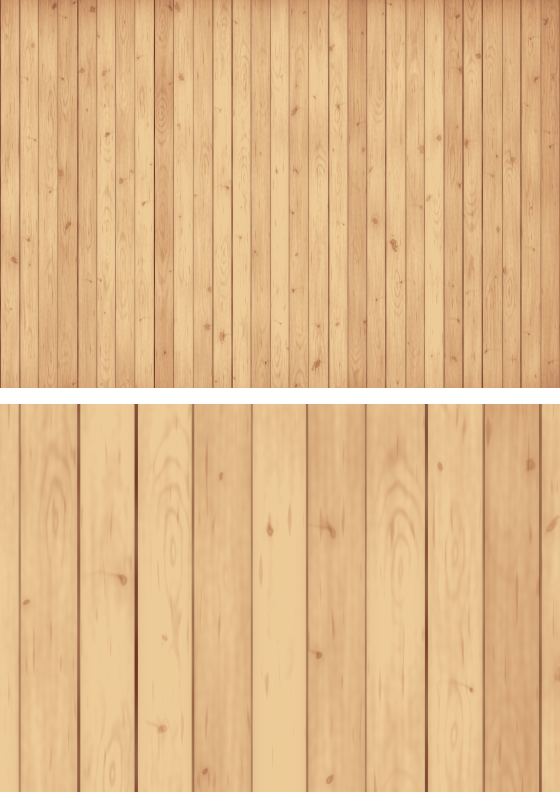
Top: the whole. Bottom: its middle third, enlarged.
Reproduce this texture procedurally as a WebGL 1 fragment shader.

```glsl
precision highp float;
// Wall of 29 upright pine planks with fine grain, small knots, thin seams and browned edges.

uniform vec2 u_resolution;

const float PLANKS = 29.0;
const float KNOT_SPACING = 2.2;
const vec3 PALE_PINE = vec3(0.92, 0.78, 0.58);
const vec3 TAN_PINE = vec3(0.82, 0.62, 0.44);
const vec3 BROWN_PINE = vec3(0.64, 0.41, 0.29);
const vec3 SEAM_BROWN = vec3(0.44, 0.22, 0.14);

float hash(vec2 p) {
  vec3 q = fract(p.xyx * vec3(0.1031, 0.1030, 0.0973));
  q += dot(q, q.yzx + 33.33);
  return fract((q.x + q.y) * q.z);
}

float cornerSlope(vec2 cell, vec2 offset) {
  float angle = 6.2832 * hash(cell);
  return dot(vec2(cos(angle), sin(angle)), offset);
}

// Gradient noise, roughly -0.7 to 0.7
float noise(vec2 p) {
  vec2 i = floor(p), f = fract(p);
  vec2 s = f * f * f * (f * (f * 6.0 - 15.0) + 10.0);
  vec2 e = vec2(0.0, 1.0);
  return mix(
    mix(cornerSlope(i, f), cornerSlope(i + e.yx, f - e.yx), s.x),
    mix(cornerSlope(i + e.xy, f - e.xy), cornerSlope(i + e.yy, f - e.yy), s.x),
    s.y);
}

// Sideways shift of each seam, in plank widths
float seamShift(float seam) {
  return 0.07 * (hash(vec2(seam, 91.0)) - 0.5);
}

// x: darkness of knots and their feathered scars, y: bulge they give to the grain
vec2 knots(vec2 p, float plank, float pixel) {
  vec2 result = vec2(0.0);
  float home = floor(p.y / KNOT_SPACING);
  vec2 ragged = vec2(noise(p * 6.0 + plank * 3.1), noise(p * 6.0 + plank * 5.3 + 50.0));
  for (int n = -1; n <= 1; n++) {
    vec2 id = vec2(plank, home + float(n) + 40.0);
    float present = step(hash(id + 3.7), 0.55);
    vec2 center = vec2(0.1 + 0.8 * hash(id + 11.3),
                       (home + float(n) + hash(id + 23.9)) * KNOT_SPACING);
    vec2 q = p - center;
    float size = mix(0.03, 0.15, pow(hash(id + 37.1), 3.0));
    float tilt = 1.2 * (hash(id + 43.3) - 0.5);
    vec2 k = vec2(q.x + tilt * q.y, q.y * mix(0.45, 1.0, hash(id + 47.9))) + size * ragged;
    float r = length(k) / size;
    float soft = 0.3 + 0.6 * pixel / size;
    float core = 1.0 - smoothstep(1.0 - soft, 1.0 + soft, r);
    float rim = exp(-7.0 * (r - 0.85) * (r - 0.85));
    float halo = exp(-dot(q, q * vec2(1.0, 0.35)) / (size * size * 5.0));
    // Faint scar sweeping to one side of some knots
    float side = hash(id + 51.7) < 0.5 ? -1.0 : 1.0;
    float reach = q.x * side;
    float scar = abs(q.y - 0.7 * reach + 0.9 * reach * reach + 0.05 * ragged.x);
    float feather = (1.0 - smoothstep(0.0, 0.05 + pixel, scar)) * step(0.0, reach)
                  * exp(-3.0 * abs(reach)) * step(0.55, hash(id + 67.3));
    float depth = mix(0.5, 1.0, hash(id + 71.9));
    result += present * vec2(depth * (0.34 * core + 0.18 * rim) + 0.14 * halo
                             + 0.22 * feather, halo);
  }
  return result;
}

// Annual rings cut lengthwise: long nested arches along the plank's heart
float rings(vec2 p, float plank, float bulge) {
  float seed = plank * 7.31;
  float heart = 0.35 + 0.3 * hash(vec2(plank, 5.0));
  float across = p.x - heart + 0.10 * noise(vec2(seed, p.y * 0.6));
  float depth = 1.3 * noise(vec2(seed + 40.0, p.y * 0.19));
  float phase = 8.0 * length(vec2(across, depth)) + 0.8 * bulge
              + 0.3 * noise(vec2(p.x * 5.0 + seed, p.y * 2.0));
  float line = pow(0.5 + 0.5 * sin(6.2832 * phase), 3.0);
  float patches = smoothstep(-0.25, 0.45, noise(vec2(seed + 80.0, p.y * 0.3)));
  return line * patches * exp(-9.0 * across * across);
}

// Fine fibres and narrow dark checks, stretched along the plank
float fibres(vec2 p, float plank) {
  vec2 q = p + vec2(plank * 5.17, plank * 13.7);
  return 0.14 * noise(q * vec2(3.0, 0.3)) + 0.12 * noise(q * vec2(11.0, 0.6))
       + 0.07 * noise(q * vec2(9.0, 5.0))
       - 0.26 * smoothstep(0.34, 0.58, noise(q * vec2(10.0, 1.1) + 60.0));
}

// Base lightness: every fifth plank is darker, with slow blotches along it
float plankTone(float plank, float y) {
  float darker = 1.0 - step(0.5, abs(mod(plank, 5.0) - 3.0));
  return 0.97 - 0.20 * darker + 0.20 * (hash(vec2(plank, 17.0)) - 0.5)
       + 0.18 * noise(vec2(plank * 9.7, y * 0.35));
}

// Browning towards the borders, strongest along the top
float edgeWear(vec2 uv) {
  vec2 c = abs(uv - 0.5) * 2.0;
  return 0.16 * pow(c.x, 2.5) + 0.11 * pow(c.y, 4.0)
       + 0.26 * exp(-32.0 * (1.0 - uv.y)) + 0.08 * exp(-35.0 * uv.y);
}

// Pale, tan and brown wood by lightness
vec3 woodColor(float tone) {
  vec3 dark = mix(BROWN_PINE, TAN_PINE, clamp(tone / 0.58, -0.3, 1.0));
  return mix(dark, PALE_PINE, clamp((tone - 0.58) / 0.42, 0.0, 1.1));
}

void main() {
  vec2 uv = gl_FragCoord.xy / u_resolution;
  vec2 p = gl_FragCoord.xy * PLANKS / u_resolution.x;
  float pixel = PLANKS / u_resolution.x;

  // Nearest seam and the plank beside it
  float seam = floor(p.x + 0.5);
  float d = p.x - seam - seamShift(seam);
  float plank = d < 0.0 ? seam - 1.0 : seam;
  vec2 local = vec2(p.x - plank, p.y);

  // Wood surface
  vec2 knot = knots(local, plank, pixel);
  float tone = plankTone(plank, p.y) + fibres(local, plank) - knot.x
             - 0.22 * rings(local, plank, knot.y) - edgeWear(uv);

  // Seams differ in width and darkness
  float weight = hash(vec2(seam, 29.0));
  float halfWidth = 0.016 + 0.014 * weight;
  float line = smoothstep(-0.6, 0.6, (halfWidth - abs(d)) / pixel);
  float worn = 0.9 + 0.4 * noise(vec2(seam * 3.3, p.y * 0.8));
  float shade = line * mix(0.4, 0.95, weight * weight) * worn + 0.10 * exp(-14.0 * abs(d));
  gl_FragColor = vec4(mix(woodColor(tone), SEAM_BROWN, clamp(shade, 0.0, 1.0)), 1.0);
}
```
